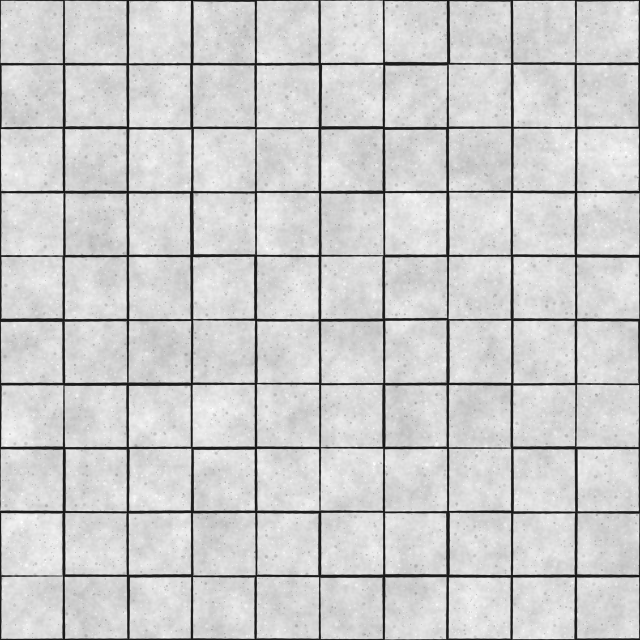
This texture is drawn by a WebGL 1 fragment shader. Its source:

```glsl
precision highp float;
// Ten by ten pale concrete tiles, each slightly shifted, skewed and resized,
// so that the dark joints between them vary in width. Wrapping gradient noise
// mottles the surface; scattered dots add dark pits and light grains.

uniform vec2 u_resolution;

// Two random values in 0..1 for a lattice cell
vec2 hash2(vec2 p) {
  vec3 q = fract((p.xyx + 7.0) * vec3(0.1031, 0.1030, 0.0973));
  q += dot(q, q.yzx + 33.33);
  return fract((q.xx + q.yz) * q.zy);
}

// Dot product of a random unit gradient with the offset from its corner
float corner(vec2 cell, vec2 offset, float period) {
  float angle = 6.2832 * hash2(mod(cell, period) + period).x;
  return dot(vec2(cos(angle), sin(angle)), offset);
}

// Gradient noise that wraps after a whole number of cells
float gradientNoise(vec2 uv, float period) {
  vec2 p = uv * period;
  vec2 i = floor(p), f = fract(p);
  vec2 s = f * f * f * (f * (f * 6.0 - 15.0) + 10.0);
  vec2 e = vec2(1.0, 0.0);
  float low = mix(corner(i, f, period), corner(i + e, f - e, period), s.x);
  float high = mix(corner(i + e.yx, f - e.yx, period),
                   corner(i + 1.0, f - 1.0, period), s.x);
  return mix(low, high, s.y);
}

// Cloudy mottling from broad patches down to fine grain
float mottling(vec2 uv) {
  float sum = 0.0, amplitude = 0.068, period = 10.0;
  for (int octave = 0; octave < 5; octave++) {
    sum += amplitude * gradientNoise(uv, period);
    amplitude *= 0.87;
    period *= 2.0;
  }
  return sum;
}

// Sparse round dots at three sizes: dark pits and light grains
float specks(vec2 uv) {
  float sum = 0.0;
  for (int layer = 0; layer < 3; layer++) {
    float count = 64.0 + 43.0 * float(layer);
    vec2 cell = floor(uv * count);
    vec2 place = hash2(cell + count);
    vec2 kind = hash2(cell + 2.0 * count + 31.0);
    float radius = 0.14 + 0.14 * kind.y;
    float d = length(fract(uv * count) - 0.3 - 0.4 * place);
    float dot1 = 1.0 - smoothstep(radius * 0.3, radius, d);
    float tone = 0.07 * step(0.88, kind.x) - 0.14 * step(kind.x, 0.11);
    sum += dot1 * tone * (0.4 + 0.6 * place.x);
  }
  return sum;
}

// Signed distance to an uneven tile, in tile widths; negative inside
float tileDistance(vec2 local, vec2 id) {
  vec2 shift = 0.012 * (hash2(id + 20.0) - 0.5);
  vec2 skew = 0.016 * (hash2(id + 40.0) - 0.5);
  vec2 halfSize = 0.481 + 0.010 * (hash2(id + 60.0) - 0.5);
  vec2 d = abs(local + shift + skew * local.yx) - halfSize;
  return length(max(d, 0.0)) + min(max(d.x, d.y), 0.0);
}

void main() {
  vec2 uv = gl_FragCoord.xy / u_resolution;
  vec2 grid = uv * 10.0;
  vec2 id = floor(grid);
  float pixel = 10.0 / min(u_resolution.x, u_resolution.y);

  // Concrete surface with a slight tone change from tile to tile
  float concrete = 0.853 + mottling(uv) + specks(uv);
  concrete += 0.03 * (hash2(id + 80.0).x - 0.5);

  // Dark joint with faint grain
  float grain = gradientNoise(uv, 120.0);
  float joint = 0.10 + 0.05 * grain;

  // Slightly ragged tile edge
  float d = tileDistance(fract(grid) - 0.5, id) + 0.005 * grain;
  float edge = 0.6 * pixel + 0.002;
  float shade = mix(concrete, joint, smoothstep(-edge, edge, d));
  gl_FragColor = vec4(vec3(clamp(shade, 0.0, 1.0)), 1.0);
}
```
